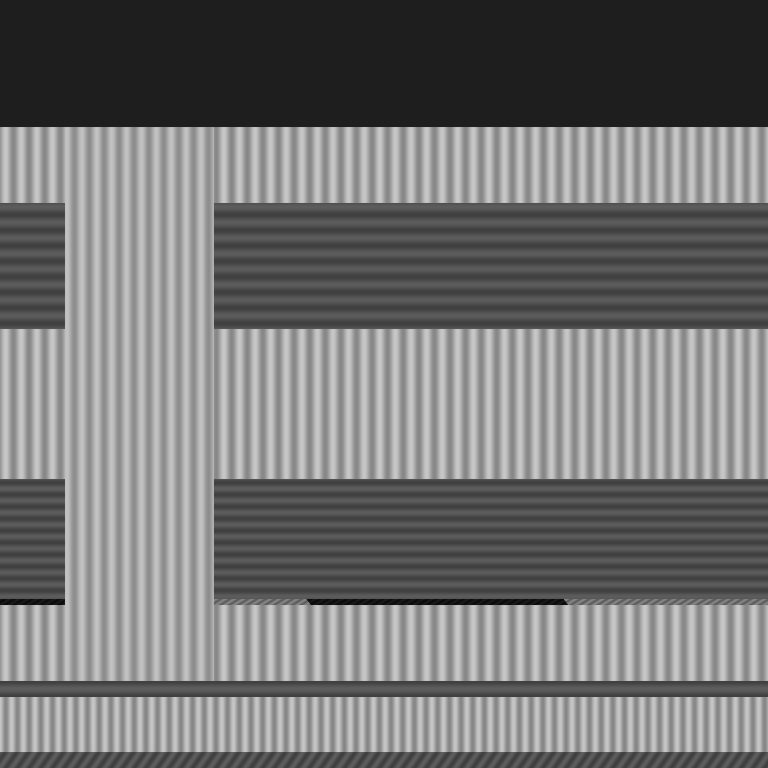
A WebGL 2 fragment shader for this pattern:

```glsl
#version 300 es
precision highp float;

uniform vec2 u_resolution;
out vec4 fragColor;

const float TAU = 6.2831853;

// Soft ridges: brightest where pos equals peak, repeating every period.
float ridges(float pos, float peak, float period, float base, float depth) {
    return base + depth * cos(TAU * (pos - peak) / period);
}

// Antialiased interval mask from lo to hi.
float span(float v, float lo, float hi, float blur) {
    return smoothstep(lo - blur, lo + blur, v) * (1.0 - smoothstep(hi - blur, hi + blur, v));
}

// Narrow, slanted strip of fine ridges.
float slanted(vec2 p, float slope, float period, float base, float depth) {
    return ridges(p.x - slope * p.y, 0.0, period, base, depth);
}

void main() {
    vec2 p = gl_FragCoord.xy / u_resolution;
    float blur = 0.6 / min(u_resolution.x, u_resolution.y);

    // Pale wall with vertical ridges
    float wall = ridges(p.x, 0.3525, 0.0203, 0.655, 0.125);
    float shade = wall;

    // Dark recessed bands with horizontal ridges
    float upperBand = ridges(p.y, 0.6497, 0.0202, 0.305, 0.055);
    float lowerBand = ridges(p.y, 0.3637, 0.0156, 0.305, 0.055);
    shade = mix(shade, upperBand, span(p.y, 0.5716, 0.7357, blur));
    shade = mix(shade, lowerBand, span(p.y, 0.2201, 0.3763, blur));

    // Thin ledge beneath the lower band, partly in black shadow
    float ledge = slanted(p, 1.6, 0.0117, 0.44, 0.08);
    float shadow = max(span(p.x, -1.0, 0.0846, blur),
                       span(p.x + 0.8 * (p.y - 0.216), 0.402, 0.737, blur));
    ledge = mix(ledge, slanted(p, 1.6, 0.0117, 0.07, 0.03), shadow);
    shade = mix(shade, ledge, span(p.y, 0.2122, 0.2201, blur));

    // Pillar in front of the bands
    float pillar = ridges(p.x, 0.0872, 0.0194, 0.655, 0.105);
    float pillarMask = span(p.x, 0.0846, 0.2786, blur) * span(p.y, 0.1133, 0.8346, blur);
    shade = mix(shade, pillar, pillarMask);

    // Rail, finely ridged plinth and slanted base
    float rail = ridges(p.y, 0.1029, 0.0208, 0.305, 0.06);
    float plinth = ridges(p.x, 0.0, 0.0152, 0.65, 0.125);
    float base = slanted(p, 0.7, 0.0152, 0.305, 0.06);
    shade = mix(shade, rail, span(p.y, 0.0924, 0.1133, blur));
    shade = mix(shade, plinth, span(p.y, 0.0208, 0.0924, blur));
    shade = mix(shade, base, span(p.y, -1.0, 0.0208, blur));

    // Flat dark area above the wall
    shade = mix(shade, 0.118, smoothstep(0.8346 - blur, 0.8346 + blur, p.y));

    fragColor = vec4(vec3(shade), 1.0);
}
```
